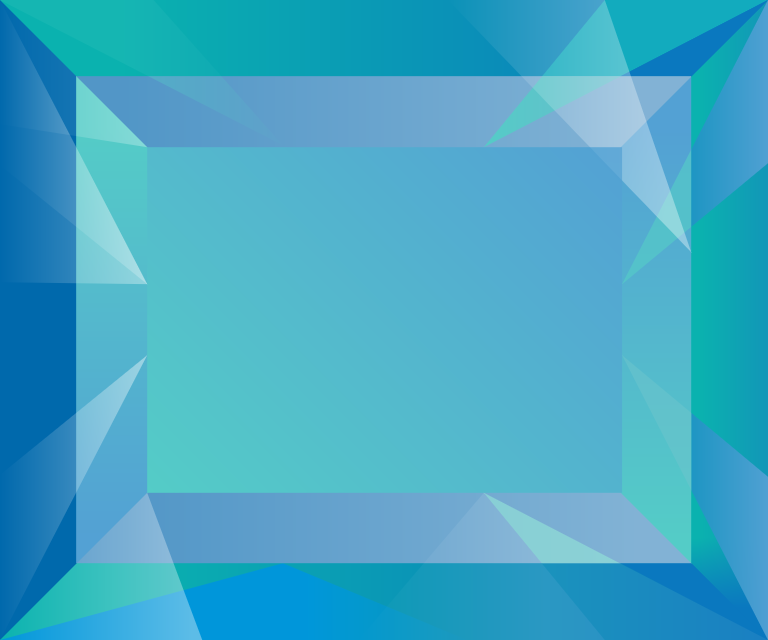
Give the GLSL for this background, as a Shadertoy shader.

```glsl
// Bevelled rectangular frame of translucent blue and teal facets around a gradient panel.

// Antialiased side of the line through a and b; inside is the side holding c
float sideOf(vec2 p, vec2 a, vec2 b, vec2 c) {
    vec2 n = normalize(vec2(a.y - b.y, b.x - a.x));
    return dot(p - a, n) * sign(dot(c - a, n));
}

float cover(float d) {
    return clamp(d * iResolution.y / 10.0 + 0.5, 0.0, 1.0);
}

float triangle(vec2 p, vec2 a, vec2 b, vec2 c) {
    return cover(min(sideOf(p, a, b, c), min(sideOf(p, b, c, a), sideOf(p, c, a, b))));
}

float box(vec2 p, vec2 low, vec2 high) {
    vec2 d = min(p - low, high - p);
    return cover(min(d.x, d.y));
}

float ramp(float from, float to, float v) {
    return clamp((v - from) / (to - from), 0.0, 1.0);
}

void mainImage(out vec4 fragColor, in vec2 fragCoord) {
    // The canvas spans 12 by 10 units
    vec2 p = fragCoord / iResolution.xy * vec2(12.0, 10.0);
    vec2 topLeft = vec2(0.0, 10.0), topRight = vec2(12.0, 10.0);
    vec2 lowLeft = vec2(0.0), lowRight = vec2(12.0, 0.0);

    vec3 teal = vec3(0.04, 0.70, 0.685);
    vec3 deepBlue = vec3(0.0, 0.41, 0.675);
    vec3 royal = vec3(0.04, 0.47, 0.75);
    vec3 sky = vec3(0.325, 0.63, 0.83);
    vec3 mint = vec3(0.33, 0.80, 0.78);
    vec3 white = vec3(1.0);

    // Mitred masks
    vec2 rim = min(p, vec2(12.0, 10.0) - p);
    float across = cover((rim.x - rim.y) * 0.707);
    float right = step(6.0, p.x);
    float band = box(p, vec2(1.19, 1.2), vec2(10.8, 8.81));
    float panel = box(p, vec2(2.3), vec2(9.72, 7.7));

    // Outer walls
    vec3 longWall = mix(teal, vec3(0.04, 0.45, 0.75), ramp(1.8, 12.0, p.x));
    vec3 rightWall = mix(teal, vec3(0.07, 0.59, 0.72), ramp(10.9, 12.0, p.x));
    rightWall = mix(rightWall, royal, ramp(1.6, 0.5, p.y));
    vec3 col = mix(mix(deepBlue, rightWall, right), longWall, across);

    // Opaque facets of the outer walls
    float blueFloor = triangle(p, lowLeft, vec2(4.42, 1.2), vec2(7.3, 0.0));
    col = mix(col, vec3(0.0, 0.59, 0.855), blueFloor * ramp(7.4, 4.8, p.x));
    col = mix(col, vec3(0.07, 0.67, 0.745), triangle(p, vec2(7.56, 7.7), vec2(9.45, 10.0), topRight));
    col = mix(col, royal, triangle(p, topRight, vec2(9.7, 8.81), vec2(10.8, 8.81)));
    col = mix(col, royal, triangle(p, lowRight, vec2(9.7, 1.2), vec2(10.8, 1.2)));

    // Raised band
    vec3 longBand = mix(vec3(0.32, 0.59, 0.78), vec3(0.51, 0.70, 0.835), ramp(2.0, 10.0, p.x));
    float rise = ramp(1.6, 8.0, p.y);
    vec3 sideBand = mix(mint, sky, mix(1.0 - rise, rise, right));
    col = mix(col, mix(sideBand, longBand, across), band);

    // Mint facets, stronger on the band
    float strength = mix(0.12, 0.75, band);
    float facet = triangle(p, topLeft, vec2(2.4, 10.0), vec2(4.42, 7.73));
    col = mix(col, mint, facet * across * mix(0.15, 0.45, band) * ramp(4.6, 2.0, p.x));
    facet = triangle(p, vec2(7.56, 7.7), vec2(9.45, 10.0), topRight);
    col = mix(col, mint, facet * band * ramp(11.5, 7.5, p.x));
    facet = triangle(p, vec2(7.56, 2.3), lowRight, vec2(9.45, 0.0));
    col = mix(col, vec3(0.56, 0.86, 0.84), facet * strength);

    // Side facets that fan out from the right corners
    facet = triangle(p, topRight, vec2(9.72, 5.56), vec2(12.0, 7.45));
    vec3 fan = mix(mix(vec3(0.12, 0.58, 0.77), sky, ramp(10.8, 12.0, p.x)), mint, band);
    col = mix(col, fan, facet * mix(0.95, 0.65, band));
    facet = triangle(p, lowRight, vec2(9.72, 4.45), vec2(12.0, 2.55));
    col = mix(col, mix(fan, vec3(0.42, 0.77, 0.80), band), facet * mix(0.95, 0.55, band));

    // White glints of the left wall, brightening inwards
    float inward = ramp(0.0, 2.3, p.x);
    float glint = 0.38 * triangle(p, topLeft, vec2(2.3, 7.7), vec2(0.0, 8.06)) * mix(0.4, 0.75, band);
    glint += 0.52 * triangle(p, topLeft, vec2(2.3, 5.56), vec2(0.0, 7.42));
    glint += 0.36 * triangle(p, vec2(0.0, 7.42), vec2(2.3, 5.56), vec2(0.0, 5.59));
    glint += 0.42 * triangle(p, lowLeft, vec2(2.3, 4.45), vec2(0.0, 2.58));
    col = mix(col, white, glint * inward);

    // White glints of the floor
    facet = triangle(p, lowLeft, vec2(2.3, 2.3), vec2(3.16, 0.0));
    col = mix(col, white, facet * 0.36 * ramp(0.0, 3.0, p.x));
    facet = triangle(p, vec2(7.56, 2.3), vec2(9.45, 0.0), vec2(5.6, 0.0));
    col = mix(col, white, facet * 0.13 * ramp(5.6, 8.5, p.x));

    // Central panel
    vec3 glass = mix(mint, sky, ramp(4.6, 17.4, p.x + p.y));
    col = mix(col, glass, panel);

    // Long white shard over the upper right
    facet = triangle(p, vec2(7.0, 10.0), vec2(9.45, 10.0), vec2(10.8, 6.06));
    col = mix(col, white, facet * 0.36 * ramp(7.0, 10.4, p.x) * (1.0 - panel * 0.7));

    fragColor = vec4(col, 1.0);
}
```
